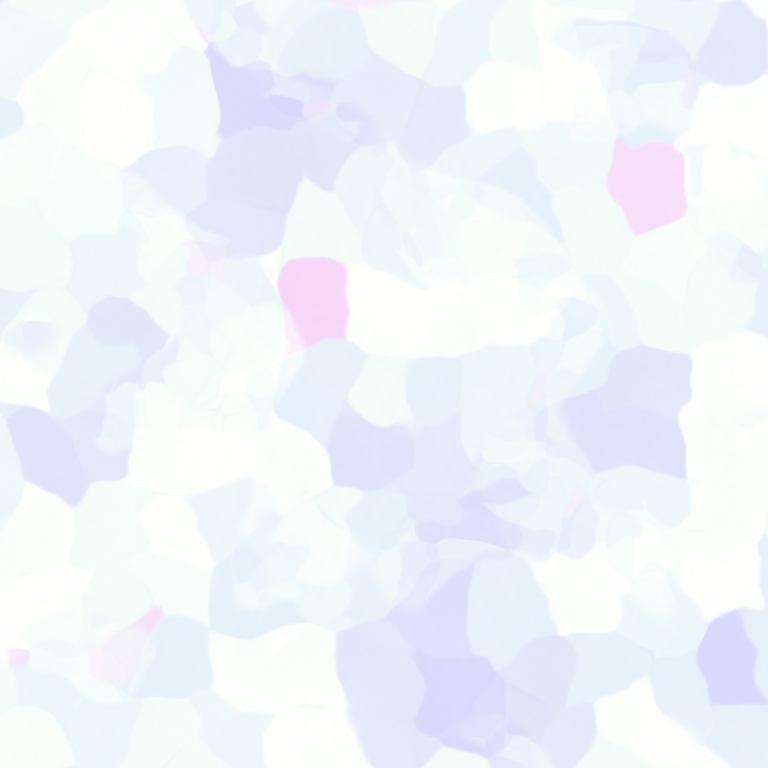
A WebGL 2 fragment shader for this texture:

```glsl
#version 300 es
precision highp float;
// Pale mosaic of soft-edged polygonal patches: white, mint, ice blue, lilac, rare pink.
// Softly blended cells take their tone from gradient noise plus a hash, so
// equal tones merge into larger shapes; a finer mosaic adds shards in places.

uniform vec2 u_resolution;
out vec4 fragColor;

const float PATCHES = 11.0;   // large cells per canvas height
const float SHARDS = 25.0;    // small cells per canvas height

vec2 hash2(vec2 p) {
  vec3 q = fract(p.xyx * vec3(0.1031, 0.1030, 0.0973));
  q += dot(q, q.yzx + 33.33);
  return fract((q.xx + q.yz) * q.zy);
}

float gradientDot(vec2 corner, vec2 p) {
  float angle = 6.2832 * hash2(corner + 71.0).x;
  return dot(vec2(cos(angle), sin(angle)), p - corner);
}

float gradientNoise(vec2 p) {
  vec2 i = floor(p), f = p - i;
  vec2 s = f * f * f * (f * (f * 6.0 - 15.0) + 10.0);
  float low = mix(gradientDot(i, p), gradientDot(i + vec2(1, 0), p), s.x);
  float high = mix(gradientDot(i + vec2(0, 1), p), gradientDot(i + vec2(1, 1), p), s.x);
  return mix(low, high, s.y);
}

vec2 warp(vec2 p, float frequency, float amount) {
  return p + amount * vec2(gradientNoise(p * frequency + 5.3),
                           gradientNoise(p * frequency + 41.7));
}

// Tone 0 (white) to 1 (violet), spread evenly so the stops are area shares
vec3 palette(float tone) {
  vec3 c = vec3(0.992, 0.998, 0.988);
  c = mix(c, vec3(0.953, 0.990, 0.978), smoothstep(0.22, 0.30, tone));
  c = mix(c, vec3(0.930, 0.970, 0.982), smoothstep(0.43, 0.48, tone));
  c = mix(c, vec3(0.908, 0.946, 0.982), smoothstep(0.65, 0.70, tone));
  c = mix(c, vec3(0.888, 0.908, 0.980), smoothstep(0.83, 0.88, tone));
  return mix(c, vec3(0.845, 0.855, 0.985), smoothstep(0.94, 0.98, tone));
}

vec3 cellColor(vec2 site, vec2 rnd, float scale) {
  float v = gradientNoise(site / scale * 4.0 + 17.0) + 0.75 * (rnd.x - 0.5);
  float tone = 1.0 / (1.0 + exp(-5.4 * v));
  vec3 pink = mix(vec3(0.965, 0.925, 0.975), vec3(0.970, 0.840, 0.970),
                  smoothstep(0.988, 1.0, rnd.y));
  return mix(palette(tone), pink, step(0.972, rnd.y));
}

// Soft Voronoi mosaic: rgb is the blended colour, a the closeness to a border
vec4 mosaic(vec2 uv, float scale, float softness, float seed) {
  vec2 p = uv * scale, base = floor(p);
  vec3 sum = vec3(0.0);
  float total = 0.0, nearest = 9.0, second = 9.0;
  for (int y = -1; y <= 1; y++)
  for (int x = -1; x <= 1; x++) {
    vec2 id = base + vec2(x, y);
    vec2 site = id + 0.1 + 0.8 * hash2(id + seed);
    vec2 rnd = hash2(id + seed + 137.0);
    vec2 d = abs(p - site);
    // Some cells are boxy, the others are round
    float boxy = smoothstep(0.45, 0.65, fract(rnd.x * 7.0 + rnd.y * 3.0));
    float dist = mix(length(d), 1.08 * max(d.x, d.y), boxy);
    float weight = exp(-dist / softness);
    sum += weight * cellColor(site, rnd, scale);
    total += weight;
    second = min(second, max(nearest, dist));
    nearest = min(nearest, dist);
  }
  return vec4(sum / total, 1.0 - smoothstep(0.0, 4.0 * softness, second - nearest));
}

void main() {
  vec2 uv = gl_FragCoord.xy / u_resolution.y;
  vec2 bent = warp(warp(uv, 7.0, 0.035), 28.0, 0.008);

  // Large patches, with small shards where a broad mask allows
  vec4 patches = mosaic(bent, PATCHES, 0.022, 0.0);
  vec4 shards = mosaic(warp(bent, 18.0, 0.025), SHARDS, 0.045, 300.0);
  float shardMask = smoothstep(0.10, 0.16, gradientNoise(bent * 5.0 + 63.0));
  vec3 color = mix(patches.rgb, shards.rgb, 0.6 * shardMask);

  // Faint brush-like rims: pale on one stretch, grey-blue on another
  float rim = max(patches.a, 0.8 * shards.a * shardMask);
  float rimSign = gradientNoise(uv * 16.0 + 29.0);
  color += rim * rimSign * vec3(0.045, 0.030, 0.015);

  // Gentle tint drift and fine surface grain
  float drift = gradientNoise(uv * 9.0 + 11.0);
  float grain = gradientNoise(uv * 95.0) + 0.6 * gradientNoise(uv * 190.0 + 7.0);
  color += drift * vec3(0.012, 0.008, 0.003) + 0.005 * grain;

  fragColor = vec4(clamp(color, 0.0, 1.0), 1.0);
}
```
